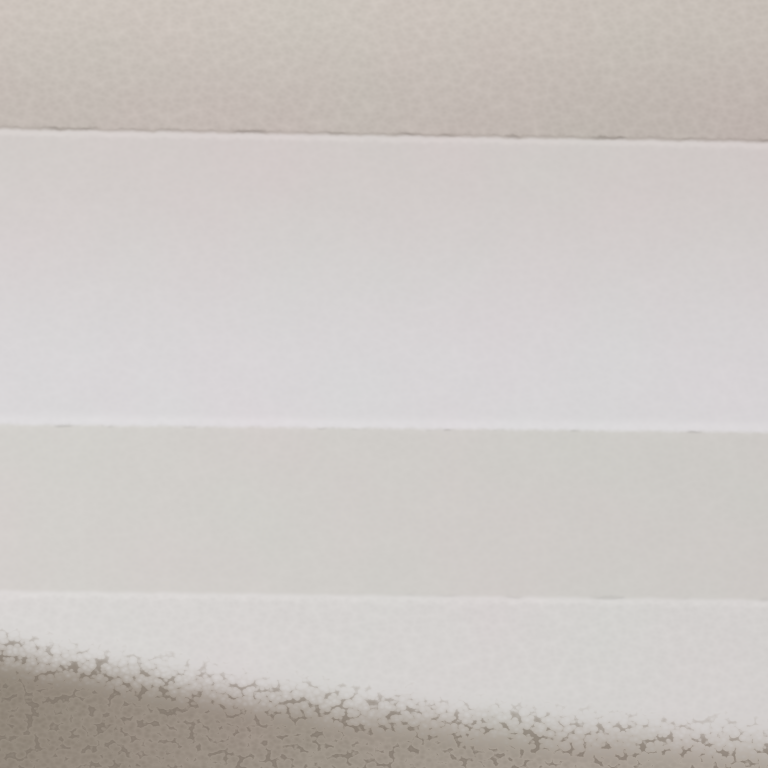
Reproduce this texture procedurally as a Shadertoy shader.

```glsl
// Pale plaster moulding: four near-level bands, worn creases and a grainy shadow at the foot.
#define CREASES vec3(0.832, 0.447, 0.231) // crease heights at the left side
#define SLOPE vec3(0.017, 0.010, 0.012)   // drop of each crease across the canvas
#define CREASE_SOFT 0.0035
#define WOBBLE 0.0014
#define GRAIN_CELLS 75.0
#define GRAIN 0.045
#define MOTTLE 0.007
#define SHADOW_SOFT 0.035

const vec3 TOP_LIGHT    = vec3(0.805, 0.775, 0.745);
const vec3 TOP_DARK     = vec3(0.765, 0.730, 0.705);
const vec3 FACE_WARM    = vec3(0.820, 0.795, 0.785);
const vec3 FACE_COOL    = vec3(0.848, 0.837, 0.842);
const vec3 STEP_GREY    = vec3(0.818, 0.805, 0.790);
const vec3 LIP_LIGHT    = vec3(0.840, 0.828, 0.820);
const vec3 SHADOW_BROWN = vec3(0.575, 0.535, 0.490);
const vec3 SHADOW_DEEP  = vec3(0.460, 0.420, 0.380);

vec2 hash2(vec2 p) {
    return fract(sin(vec2(dot(p, vec2(127.1, 311.7)), dot(p, vec2(269.5, 183.3)))) * 43758.5);
}

// Cellular noise, roughly -0.5 to 0.5
float cellular(vec2 p) {
    vec2 cell = floor(p), f = fract(p);
    float nearest = 2.0;
    for (int j = -1; j <= 1; j++)
    for (int i = -1; i <= 1; i++) {
        vec2 offset = vec2(i, j);
        vec2 d = offset + hash2(cell + offset) - f;
        nearest = min(nearest, dot(d, d));
    }
    return sqrt(nearest) - 0.47;
}

// Layered sines for broad, soft variation, roughly -1 to 1
float waves(vec2 p) {
    float sum = 0.0, amp = 0.5;
    for (int i = 0; i < 4; i++) {
        sum += amp * sin(p.x + 1.7 * sin(p.y)) * cos(p.y + 1.3 * sin(p.x));
        p = mat2(1.3, 1.1, -1.1, 1.3) * p + 2.4;
        amp *= 0.6;
    }
    return sum;
}

// Share of the band lying below a crease, from the signed height above it
float below(float height) {
    return 1.0 - smoothstep(-CREASE_SOFT, CREASE_SOFT, height);
}

float line(float height, float width) {
    return exp(-height * height / (width * width));
}

void mainImage(out vec4 fragColor, in vec2 fragCoord) {
    vec2 uv = fragCoord / iResolution.xy;

    // Grain stretched along a shallow diagonal, in two sizes
    vec2 g = mat2(0.9, -0.25, 0.35, 1.1) * uv;
    float grain = 0.6 * cellular(g * GRAIN_CELLS) + 0.4 * cellular(g * GRAIN_CELLS * 1.9 + 7.0);

    // Heights above the three creases, with a slightly ragged edge
    float ragged = WOBBLE * (waves(vec2(uv.x * 60.0, 2.0)) + 1.5 * grain);
    vec3 h = uv.y - CREASES + SLOPE * uv.x + ragged * vec3(1.0, 0.8, 1.2);

    // Bands from top to bottom
    vec3 color = mix(TOP_DARK, TOP_LIGHT, smoothstep(0.0, 0.19, h.x));
    color -= 0.025 * uv.x * smoothstep(0.2, 1.0, uv.x);
    vec3 face = mix(FACE_COOL, FACE_WARM, smoothstep(0.05, 0.38, h.y));
    color = mix(color, face - 0.012 * (uv.x - 0.4), below(h.x));
    color = mix(color, STEP_GREY - 0.025 * (uv.x - 0.4), below(h.y));
    color = mix(color, LIP_LIGHT - 0.020 * (uv.x - 0.4), below(h.z));

    // Broken dark creases and the pale ridges beside them
    float wear = smoothstep(-0.1, 0.5, waves(vec2(uv.x * 27.0, 5.0)));
    float chips = smoothstep(0.05, 0.45, waves(vec2(uv.x * 38.0, 9.0)));
    color -= (0.04 + 0.07 * wear) * line(h.x - 0.002, 0.0025);
    color += 0.025 * line(h.x + 0.005, 0.004);
    color += 0.022 * line(h.y - 0.006, 0.008);
    color -= 0.055 * chips * line(h.y + 0.001, 0.002);
    color -= 0.045 * wear * smoothstep(0.3, 0.8, uv.x) * line(h.z, 0.0025);
    color += 0.018 * line(h.z + 0.005, 0.005);

    // Foot shadow, deepest at the left and falling away to the right
    float foot = 0.152 - 0.190 * uv.x + 0.070 * uv.x * uv.x;
    float depth = foot - uv.y + 0.035 * grain + 0.005 * waves(uv * 22.0);
    float shadow = smoothstep(-SHADOW_SOFT, SHADOW_SOFT, depth);
    color = mix(color, SHADOW_BROWN + 0.07 * uv.x, shadow * mix(1.0, 0.8, uv.x));
    float pits = smoothstep(0.02, 0.22, grain + 0.12 * waves(uv * vec2(40.0, 70.0)));
    color = mix(color, SHADOW_DEEP, 0.65 * pits * shadow);

    // Surface grain and faint pink-to-green mottling
    float rough = 0.35 + 0.65 * (1.0 - below(h.x)) + 1.6 * shadow + 0.3 * below(h.z);
    color += GRAIN * rough * grain;
    float tint = waves(uv * 9.0 + 3.0);
    color += MOTTLE * (tint * vec3(0.7, -0.5, 0.1) + 0.6 * waves(uv * vec2(26.0, 34.0)));

    fragColor = vec4(clamp(color, 0.0, 1.0), 1.0);
}
```
